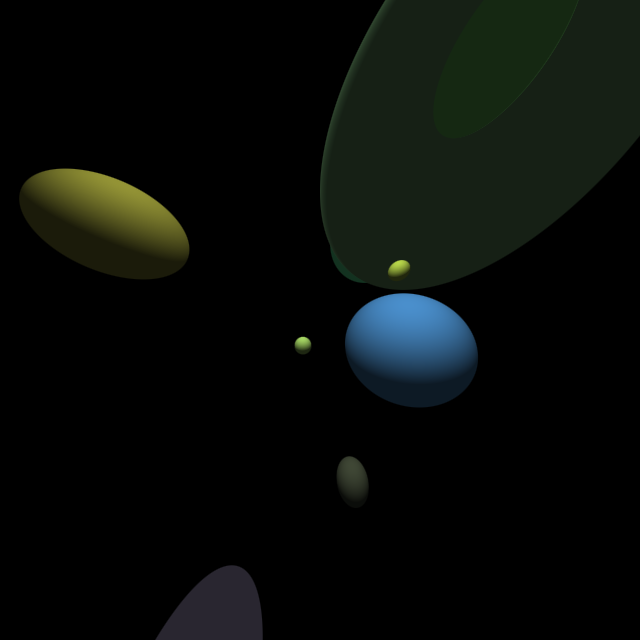
Give the GLSL for this background, as a Shadertoy shader.

```glsl
// Shaded, tilted ellipsoids floating in black space.

const float AMBIENT = 0.18;

// Maps p to the unit disc of an ellipse given by its bounding half extents
// and its tilt (correlation of x and y, from -1 to 1).
vec2 toUnitDisc(vec2 p, vec2 center, vec2 extent, float tilt) {
    vec2 q = (p - center) / extent;
    return vec2(q.x, (q.y - tilt * q.x) / sqrt(1.0 - tilt * tilt));
}

// Ambient plus diffuse light on a unit sphere seen from the front.
vec3 shade(vec2 disc, vec3 albedo, vec3 light) {
    float z = sqrt(max(0.0, 1.0 - dot(disc, disc)));
    float diffuse = max(0.0, dot(vec3(disc, z), light));
    return albedo * (AMBIENT + (1.0 - AMBIENT) * diffuse);
}

// Lays one ellipsoid over the background colour with a smooth edge.
vec3 drawEllipsoid(vec3 under, vec2 p, vec2 center, vec2 extent, float tilt,
                   vec3 albedo, vec3 light) {
    vec2 disc = toUnitDisc(p, center, extent, tilt);
    float radius = length(disc);
    float edge = max(fwidth(radius), 1e-5);
    float cover = clamp(0.5 + (1.0 - radius) / edge, 0.0, 1.0);
    return mix(under, shade(disc, albedo, light), cover);
}

void mainImage(out vec4 fragColor, in vec2 fragCoord) {
    vec2 p = fragCoord / iResolution.xy;

    // Lights in each body's own sphere space; negative z lights only a rim.
    vec3 topLight = vec3(-0.05, 0.80, 0.60);
    vec3 frontLight = vec3(-0.05, 0.62, 0.78);
    vec3 slantLight = vec3(0.20, 0.92, 0.33);
    vec3 leftRim = vec3(-0.25, 0.26, -0.93);
    vec3 rightRim = vec3(0.13, -0.18, -0.97);
    vec3 unlit = vec3(0.0);

    vec3 teal = vec3(0.42, 1.10, 0.70);
    vec3 moss = vec3(0.47, 0.69, 0.46);
    vec3 leaf = vec3(0.45, 0.87, 0.39);
    vec3 olive = vec3(0.58, 0.58, 0.21);
    vec3 blue = vec3(0.29, 0.56, 0.80);
    vec3 lime = vec3(0.72, 0.84, 0.29);
    vec3 paleLime = vec3(0.65, 0.84, 0.39);
    vec3 sage = vec3(0.25, 0.28, 0.21);
    vec3 mauve = vec3(0.89, 0.83, 1.05);

    vec3 color = vec3(0.0);

    // Large green group, back to front
    color = drawEllipsoid(color, p, vec2(0.573, 0.622), vec2(0.057, 0.064), 0.07, teal, unlit);
    color = drawEllipsoid(color, p, vec2(0.837, 0.945), vec2(0.337, 0.398), 0.614, moss, leftRim);
    color = drawEllipsoid(color, p, vec2(0.796, 0.940), vec2(0.119, 0.156), 0.738, leaf, rightRim);

    // Medium bodies
    color = drawEllipsoid(color, p, vec2(0.163, 0.650), vec2(0.133, 0.0866), -0.46, olive, slantLight);
    color = drawEllipsoid(color, p, vec2(0.643, 0.4525), vec2(0.104, 0.0892), -0.12, blue, topLight);
    color = drawEllipsoid(color, p, vec2(0.2396, -0.283), vec2(0.1709, 0.3997), 0.718, mauve, unlit);

    // Small bodies
    color = drawEllipsoid(color, p, vec2(0.6237, 0.5772), vec2(0.0178, 0.0165), 0.25, lime, topLight);
    color = drawEllipsoid(color, p, vec2(0.4734, 0.460), vec2(0.0133, 0.0138), 0.0, paleLime, topLight);
    color = drawEllipsoid(color, p, vec2(0.551, 0.2467), vec2(0.0254, 0.0404), -0.20, sage, frontLight);

    fragColor = vec4(color, 1.0);
}
```
